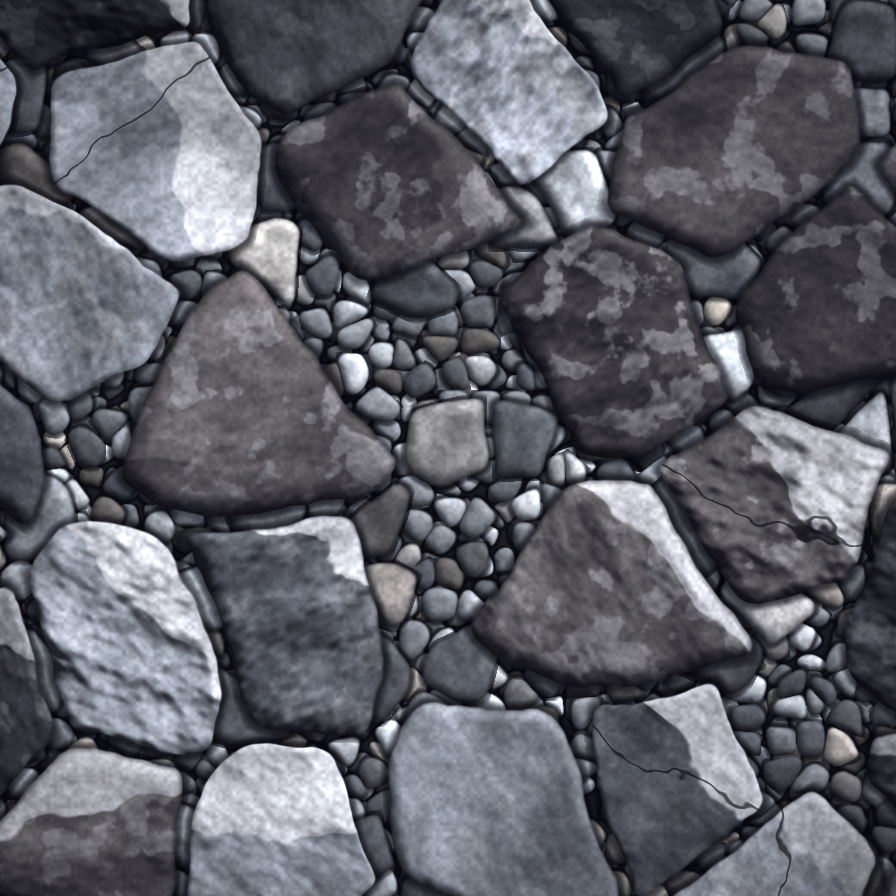
Write a Shadertoy shader that draws this texture.

```glsl
// Angular slate rocks and river pebbles, packed together in cool raking light.
struct Stone { float d; vec2 grad; vec2 local; vec2 id; };

const vec3 LIGHT = vec3(0.42, 0.62, 0.66);

vec2 hash2(vec2 p) {
    vec3 a = fract(p.xyx * vec3(0.1031, 0.1030, 0.0973));
    a += dot(a, a.yzx + 33.33);
    return fract((a.xx + a.yz) * a.zy);
}

float noise(vec2 p) {
    vec2 i = floor(p), f = fract(p);
    f = f * f * (3.0 - 2.0 * f);
    return mix(mix(hash2(i).x, hash2(i + vec2(1, 0)).x, f.x),
               mix(hash2(i + vec2(0, 1)).x, hash2(i + 1.0).x, f.x), f.y);
}

float fbm(vec2 p) {
    float sum = 0.0, amp = 0.53;
    for (int i = 0; i < 4; i++) {
        sum += amp * noise(p);
        p = mat2(1.6, 1.2, -1.2, 1.6) * p + 17.3;
        amp *= 0.5;
    }
    return sum;
}

vec2 heading(float a) { return vec2(cos(a), sin(a)); }

vec2 center(vec2 id) { return id + 0.5 + 0.86 * (hash2(id) - 0.5); }

// Rounded minimum of a distance (x) that carries its gradient (yz).
vec3 roundMin(vec3 a, vec3 b, float k) {
    float h = clamp(0.5 + 0.5 * (b.x - a.x) / k, 0.0, 1.0);
    vec3 m = mix(b, a, h);
    m.x -= k * h * (1.0 - h);
    return m;
}

// Cell of a jittered grid, chipped by random straight cuts; d is positive inside.
Stone findStone(vec2 p, float scale, float seed, float roundness, float gap) {
    vec2 x = p * scale + seed, base = floor(x), id = base;
    float nearest = 9.0;
    for (int j = -1; j <= 1; j++)
    for (int i = -1; i <= 1; i++) {
        vec2 c = base + vec2(i, j);
        float r = length(x - center(c));
        if (r < nearest) { nearest = r; id = c; }
    }
    vec2 mid = center(id), q = x - mid;
    vec3 edge = vec3(1.0, 0.0, 0.0);
    for (int j = -2; j <= 2; j++)
    for (int i = -2; i <= 2; i++) {
        if (i == 0 && j == 0) continue;
        vec2 away = center(id + vec2(i, j)) - mid;
        vec2 n = normalize(away);
        edge = roundMin(edge, vec3(0.5 * length(away) - dot(q, n), -n), roundness);
    }
    for (int k = 0; k < 5; k++) {
        vec2 r = hash2(id + 7.7 * float(k + 1));
        vec2 n = heading(1.257 * float(k) + r.x * 1.2);
        edge = roundMin(edge, vec3(mix(0.38, 0.8, r.y) - dot(q, n), -n), roundness);
    }
    return Stone(edge.x - gap, edge.yz, q, id);
}

// Diffuse light on a bevelled stone with a dark contact rim.
vec3 lit(Stone s, vec3 albedo, float bevel, vec2 tilt) {
    float slope = 1.0 - smoothstep(0.0, bevel, s.d);
    vec3 n = normalize(vec3(tilt - s.grad * slope, 1.0));
    float diffuse = max(dot(n, normalize(LIGHT)), 0.0);
    float rim = mix(0.55, 1.0, smoothstep(0.0, bevel * 0.3, s.d));
    return albedo * (0.22 + 1.28 * diffuse) * rim;
}

// Darkening close around a stone.
float shadow(Stone s, float reach) {
    return mix(0.36, 1.0, smoothstep(0.0, reach, -s.d));
}

vec3 rockColor(Stone s, vec2 p) {
    vec2 a = hash2(s.id + 3.1), b = hash2(s.id + 51.7), c = hash2(s.id + 91.3);

    // Layered relief along a random bedding direction
    vec2 u = heading(a.x * 6.28);
    mat2 bed = mat2(u.x, -u.y * 1.5, u.y, u.x * 1.5);
    float relief = fbm(bed * p * 10.0);
    float e = 0.003;
    vec2 bump = vec2(fbm(bed * (p + vec2(e, 0)) * 10.0),
                     fbm(bed * (p + vec2(0, e)) * 10.0)) - relief;
    vec2 tilt = 0.22 * (b - 0.5) - bump / e * mix(0.012, 0.06, a.y * a.y);

    // Mineral colour, with lichen blotches strongest on brown rock
    float brown = smoothstep(0.6, 0.75, c.x);
    vec3 tint = mix(vec3(0.97, 1.0, 1.05), vec3(1.05, 1.0, 0.99), brown);
    vec3 albedo = tint * mix(0.13, 0.54, b.x * mix(1.0, 0.5, brown));
    albedo *= 0.6 + 0.8 * relief;
    float blotch = smoothstep(0.53, 0.64, fbm(p * 34.0 + s.id));
    albedo = mix(albedo, vec3(0.48), blotch * mix(0.12, 0.6, max(brown, c.y * c.y)));

    // Ridge fold, then a pale broken face turned to the light
    float fold = dot(s.local, heading(b.y * 6.28)) + 0.5 * (relief - 0.5);
    tilt += u * 0.26 * (smoothstep(-0.02, 0.02, fold) - 0.5);
    float cut = dot(s.local, heading(0.95 + 1.5 * (a.x - 0.5))) - mix(0.1, 0.36, c.y);
    float face = smoothstep(-0.01, 0.012, cut + 0.3 * (relief - 0.5)) * step(0.3, a.y);
    albedo = mix(albedo, vec3(0.6, 0.605, 0.615) * (0.72 + 0.5 * relief), face * 0.85);
    tilt += face * vec2(0.1, 0.16);

    // Hairline crack on a few rocks
    float crack = abs(dot(s.local, vec2(-u.y, u.x)) + 0.5 * (relief - 0.5));
    albedo *= 1.0 - 0.6 * step(0.72, b.y) * (1.0 - smoothstep(0.003, 0.012, crack));
    return lit(s, albedo, mix(0.03, 0.13, c.x), tilt);
}

vec3 pebbleColor(Stone s, float low, float high) {
    vec2 r = hash2(s.id + 23.9);
    vec3 tint = mix(vec3(0.97, 1.0, 1.03), vec3(1.05, 1.0, 0.94), smoothstep(0.7, 1.0, r.y));
    return tint * mix(low, high, r.x * r.x);
}

void mainImage(out vec4 fragColor, in vec2 fragCoord) {
    vec2 p = fragCoord / iResolution.y;
    vec2 wobble = vec2(fbm(p * 11.0), fbm(p * 11.0 + 40.0)) - 0.5;
    float grain = noise(p * 260.0) + noise(p * 130.0 + 9.0) - 1.0;

    // Two beds of small pebbles, the upper one coarser
    vec3 color = vec3(0.08, 0.082, 0.09);
    for (int i = 0; i < 2; i++) {
        float scale = mix(36.0, 27.0, float(i));
        Stone small = findStone(p + 0.01 * wobble, scale, 211.0 + 60.0 * float(i), 0.25, -0.04);
        vec3 pebble = lit(small, pebbleColor(small, 0.27, 0.74), 0.4, vec2(0));
        color *= shadow(small, 0.14);
        color = mix(color, pebble, smoothstep(0.0, 0.08, small.d));
    }

    // Scattered middle stones
    Stone medium = findStone(p + 0.018 * wobble, 11.0, 87.0, 0.14, 0.02);
    if (hash2(medium.id + 5.0).y < 0.55) {
        color *= shadow(medium, 0.07);
        vec3 albedo = pebbleColor(medium, 0.26, 0.7) * (0.6 + 0.8 * fbm(p * 38.0));
        vec3 cobble = lit(medium, albedo, 0.22, 0.5 * (hash2(medium.id) - 0.5));
        color = mix(color, cobble, smoothstep(0.0, 0.033, medium.d));
    }

    // Large angular rocks on top
    Stone large = findStone(p + 0.028 * wobble, 4.1, 34.0, 0.06, 0.03);
    color *= shadow(large, 0.045);
    color = mix(color, rockColor(large, p), smoothstep(0.0, 0.012, large.d));

    // Mineral grain, darker corners and a cool haze in the shade
    color *= 1.0 + 0.17 * grain;
    vec2 fromMiddle = fragCoord / iResolution.xy - 0.5;
    color *= 1.1 - 0.4 * smoothstep(0.3, 0.75, length(fromMiddle));
    fragColor = vec4(color + vec3(0.015, 0.018, 0.042), 1.0);
}
```
